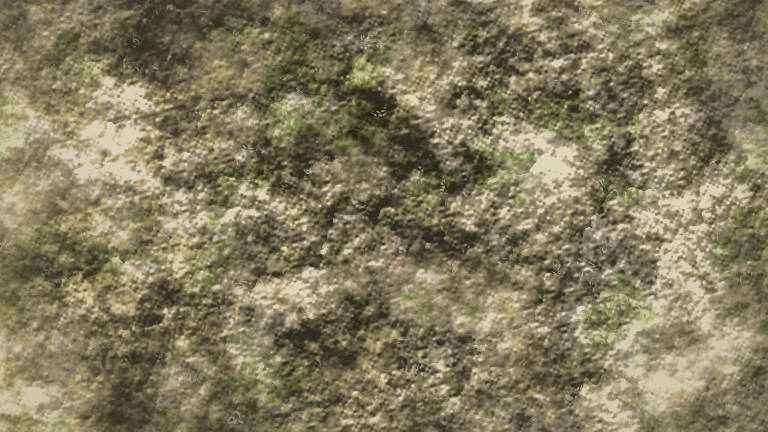
Reproduce this texture procedurally as a Shadertoy shader.

```glsl
#define SHADOW vec3(0.29, 0.27, 0.20)
#define OLIVE vec3(0.45, 0.42, 0.29)
#define STONE vec3(0.49, 0.47, 0.40)
#define TAN vec3(0.62, 0.57, 0.46)
#define OCHRE vec3(0.70, 0.63, 0.42)
#define SAND vec3(0.87, 0.84, 0.73)
#define LEAF vec3(0.29, 0.36, 0.13)
#define MAUVE vec3(0.60, 0.48, 0.48)
#define MOUND_SCALE 5.0
#define TUFT_SCALE 36.0
#define RELIEF 5.0
#define GRAIN 5.2

float hash(vec2 p) {
    vec3 q = fract(p.xyx * 0.1031);
    q += dot(q, q.yzx + 33.33);
    return fract((q.x + q.y) * q.z);
}

float noise(vec2 p) {
    vec2 i = floor(p), f = fract(p);
    f = f * f * (3.0 - 2.0 * f);
    return mix(mix(hash(i), hash(i + vec2(1, 0)), f.x),
               mix(hash(i + vec2(0, 1)), hash(i + vec2(1, 1)), f.x), f.y);
}

float fbm(vec2 p, int octaves, float gain) {
    float sum = 0.0, total = 0.0, weight = 1.0;
    for (int i = 0; i < octaves; i++) {
        sum += weight * noise(p);
        total += weight;
        p = mat2(1.6, 1.2, -1.2, 1.6) * p + 17.3;
        weight *= gain;
    }
    return sum / total;
}

// Height of the overgrown rock
float rockHeight(vec2 p) {
    vec2 warp = vec2(noise(p * 6.0 + 3.0), noise(p * 6.0 + 41.0));
    return fbm(p * MOUND_SCALE + warp * 0.6 + 11.0, 5, 0.55);
}

// Height of the tufts growing on it
float tuftHeight(vec2 p) {
    return fbm(p * TUFT_SCALE + 29.0, 3, 0.85);
}

// Rounded bushes: bright on top, dark below and in the gaps
float bushes(vec2 p, float cells, float seed) {
    vec2 q = p * cells, home = floor(q), nearest = vec2(2.0);
    for (int y = -1; y <= 1; y++)
    for (int x = -1; x <= 1; x++) {
        vec2 cell = home + vec2(x, y);
        vec2 d = q - cell - vec2(hash(cell + seed), hash(cell + seed + 7.0));
        if (dot(d, d) < dot(nearest, nearest)) nearest = d;
    }
    return 0.8 * nearest.y - 0.4 * nearest.x + 0.3 - 1.1 * dot(nearest, nearest);
}

// Randomly turned ellipses, one per cell; returns coverage
float flecks(vec2 p, float cells, float seed) {
    vec2 q = p * cells, home = floor(q);
    float cover = 0.0, soft = cells / iResolution.y + 0.05;
    for (int y = -1; y <= 1; y++)
    for (int x = -1; x <= 1; x++) {
        vec2 cell = home + vec2(x, y);
        float pick = hash(cell + seed), a = 6.2832 * pick;
        vec2 d = q - cell - vec2(hash(cell + seed + 5.0), hash(cell + seed + 9.0));
        d = mat2(cos(a), sin(a), -sin(a), cos(a)) * d;
        float edge = length(d * vec2(1.0, 1.7)) - mix(0.15, 0.5, fract(pick * 7.0));
        cover = max(cover, 1.0 - smoothstep(-soft, soft, edge));
    }
    return cover;
}

float spot(vec2 p, vec2 center, vec2 size) {
    vec2 d = (p - center) / size;
    return exp(-dot(d, d));
}

// Tone in spreads around the middle, from shadow to sunlit sand
vec3 reefColor(float tone, float grey, float gold) {
    vec3 c = mix(SHADOW, mix(OLIVE, STONE, grey), clamp((tone + 1.2) / 1.05, 0.0, 1.0));
    c = mix(c, mix(TAN, OCHRE, gold), clamp(tone + 0.15, 0.0, 1.0));
    c = mix(c, SAND, clamp(tone - 0.85, 0.0, 1.0));
    return c * (1.0 - 0.35 * clamp(-tone - 1.2, 0.0, 1.0));
}

void mainImage(out vec4 fragColor, in vec2 fragCoord) {
    vec2 p = fragCoord / iResolution.y;
    vec2 uv = fragCoord / iResolution.xy;

    // Murky water softens the left side and the corners
    vec2 off = (uv - vec2(0.54, 0.52)) * vec2(1.4, 1.1);
    float haze = smoothstep(0.3, 0.95, length(off) + 0.2 * (noise(p * 4.0) - 0.5));
    float detail = 1.0 - 0.45 * haze;

    // Mounds lit from above
    float height = rockHeight(p);
    float slope = height - rockHeight(p + vec2(0.004, 0.03));
    float broad = fbm(p * 2.6 + 23.0, 4, 0.5) - 0.5;
    float tone = 0.1 + 2.4 * broad + RELIEF * slope * detail + 2.4 * (height - 0.5);

    // Sand pockets and ragged crevices
    float pocket = smoothstep(0.52, 0.66, fbm(p * vec2(4.0, 6.0) + 61.0, 5, 0.55));
    float crevice = smoothstep(0.52, 0.66, fbm(p * vec2(5.5, 4.5) + 207.0, 5, 0.55));
    tone += 0.9 * pocket * (1.0 - crevice) - 1.0 * crevice;

    // Large areas of light and shade
    tone += 0.9 * spot(uv, vec2(0.02, 0.62), vec2(0.14, 0.14));
    tone += 1.2 * spot(uv, vec2(0.69, 0.65), vec2(0.05, 0.08));
    tone += 1.4 * spot(uv, vec2(0.63, 0.26), vec2(0.04, 0.05));
    tone += 0.5 * spot(uv, vec2(0.9, 0.4), vec2(0.15, 0.2));
    tone -= 0.8 * spot(uv, vec2(0.45, 0.95), vec2(0.22, 0.14));
    tone -= 0.8 * spot(uv, vec2(0.93, 0.82), vec2(0.13, 0.16));
    tone -= 1.0 * spot(uv, vec2(0.19, 0.15), vec2(0.05, 0.2));

    // Tufted growth with its own small highlights and shadows
    float tuft = tuftHeight(p);
    float tuftSlope = tuft - tuftHeight(p + vec2(-0.002, 0.006));
    vec2 ragged = p + 0.035 * vec2(tuft, noise(p * 45.0 + 50.0));
    float growth = (1.0 - 0.35 * pocket) * detail;
    tone += growth * (1.0 * bushes(ragged, 8.0, 2.0) + 0.7 * bushes(ragged, 19.0, 14.0));
    float rough = mix(0.7, 1.2, noise(p * 7.0 + 90.0));
    tone += GRAIN * (0.8 * (tuft - 0.5) + 0.8 * tuftSlope) * growth * rough;

    // Broken, wavering band of focused sunlight
    float wave = uv.y - 0.65 + 0.33 * uv.x + 0.2 * (fbm(p * 6.0 + 5.0, 4, 0.6) - 0.5);
    float band = exp(-wave * wave * 2500.0) * (1.0 - smoothstep(0.3, 0.5, uv.x));
    tone += 1.3 * band * noise(p * 14.0);

    float grey = smoothstep(0.4, 0.65, fbm(p * 9.0 + 70.0, 5, 0.8) + 0.12 * (uv.x - 0.6));
    float gold = smoothstep(0.44, 0.66, fbm(p * 12.0 + 19.0, 5, 0.8) + 0.14 * (0.4 - uv.x));
    vec3 color = reefColor(tone, 0.8 * grey, gold);

    // Leafy algae, encrusting mauve growth and pale chips
    float shade = clamp(1.0 + 0.35 * tone, 0.4, 1.8);
    float bed = smoothstep(0.55, 0.66, fbm(p * 7.0 + 133.0, 4, 0.65));
    float leaves = 0.25 + 0.5 * flecks(ragged, 48.0, 3.0);
    color = mix(color, LEAF * shade, bed * leaves * detail);
    float crust = spot(uv, vec2(0.54, 0.4), vec2(0.04, 0.1)) * smoothstep(0.4, 0.6, noise(p * 24.0));
    color = mix(color, MAUVE * shade, 0.5 * crust);
    float chips = flecks(ragged, 80.0, 21.0) * smoothstep(0.75, 0.92, noise(p * 38.0 + 8.0));
    color = mix(color, SAND, 0.6 * chips * detail);

    // Warm scattered light in the water
    vec3 veil = mix(OLIVE, TAN, smoothstep(0.0, 0.9, uv.y));
    color = mix(color, veil, 0.18 * haze);
    fragColor = vec4(clamp(color, 0.0, 1.0), 1.0);
}
```
